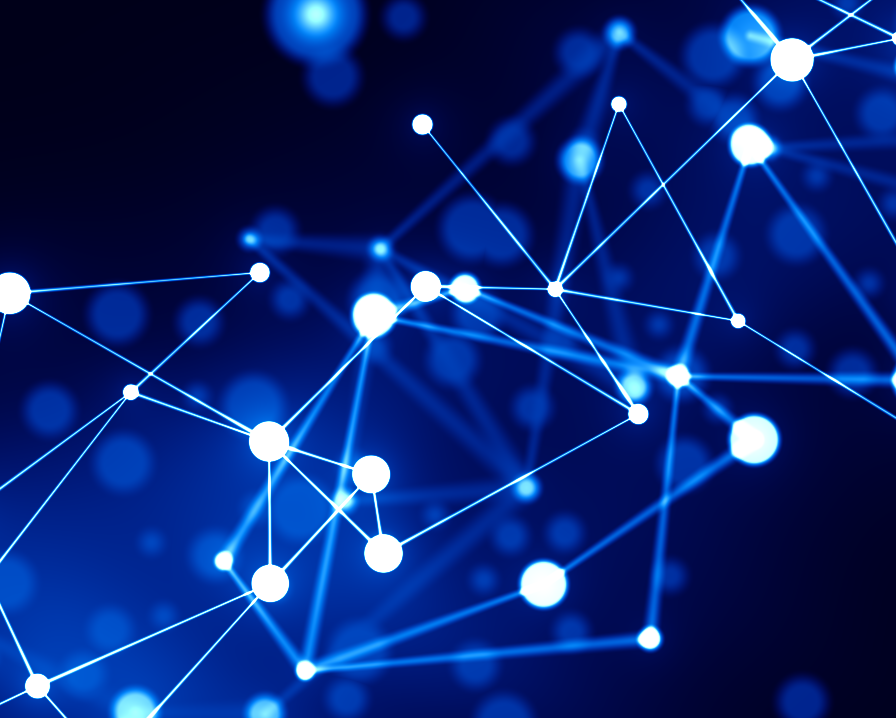
This background is drawn by a WebGL 1 fragment shader. Its source:

```glsl
precision highp float;
uniform vec2 u_resolution;

vec2 hash(vec2 p) {
  vec3 q = fract(p.xyx * vec3(0.1031, 0.1030, 0.0973));
  q += dot(q, q.yzx + 33.33);
  return fract((q.xx + q.yz) * q.zy);
}

// Signed distance to the axis of the rising diagonal band
float bandOffset(vec2 p) {
  return dot(p - vec2(0.65, 0.42), vec2(-0.545, 0.838));
}

// Node of a grid cell: xy is its position, z its size factor, 0 when absent
vec3 cellNode(vec2 cell, float size, mat2 turn, float seed) {
  vec2 jitter = hash(cell + seed);
  vec2 pick = hash(cell + seed + 71.0);
  vec2 pos = size * ((cell + 0.12 + 0.76 * jitter) * turn);
  float density = 0.92 * (1.0 - smoothstep(0.15, 0.65, abs(bandOffset(pos))));
  return vec3(pos, step(pick.x, density) * (0.5 + 1.1 * pick.y * pick.y));
}

// Raises the light towards a target level by the given coverage
float addLight(float light, float target, float coverage) {
  return light + coverage * max(target - 0.55 * light, 0.0);
}

float disc(float dist, float radius, float blur) {
  return 1.0 - smoothstep(radius - blur, radius + blur, dist);
}

// Coverage of a link that widens from a to b
float link(vec2 p, vec2 a, vec2 b, float width, float pixel) {
  vec2 along = b - a;
  float t = clamp(dot(p - a, along) / dot(along, along), 0.0, 1.0);
  float reach = 2.0 * width * mix(0.6, 1.6, t) + pixel;
  return 1.0 - smoothstep(0.0, reach, length(p - a - along * t));
}

float haze(vec2 p) {
  vec2 low = (p - vec2(0.3, 0.15)) * vec2(0.8, 1.2);
  vec2 high = p - vec2(1.15, 0.9);
  float band = bandOffset(p);
  float glow = 0.4 * exp(-5.0 * dot(low, low)) + 0.15 * exp(-6.0 * dot(high, high))
             + 0.13 * exp(-8.0 * band * band);
  float ripple = sin(9.0 * p.x + 2.0 * sin(6.0 * p.y)) * sin(8.0 * p.y + 3.0 * p.x);
  return 0.03 + glow * (0.9 + 0.2 * ripple);
}

// One depth layer of linked nodes; focus runs from 0 (far) to 1 (sharp)
float network(vec2 p, float light, float layer, float pixel) {
  float focus = layer / 3.0;
  float size = layer < 0.5 ? 0.12 : 0.33 - 0.03 * layer;
  float seed = 17.0 + 29.0 * layer;
  float angle = 0.4 + 0.9 * layer;
  mat2 turn = mat2(cos(angle), sin(angle), -sin(angle), cos(angle));
  vec2 home = floor(turn * p / size);
  float nodes = 0.0;
  float halo = 0.0;

  for (int y = -1; y <= 1; y++) {
    for (int x = -1; x <= 1; x++) {
      vec2 cell = home + vec2(float(x), float(y));
      vec3 a = cellNode(cell, size, turn, seed);
      if (a.z > 0.0) {
        float dist = length(p - a.xy);
        float blur = max(mix(0.014, 0.002, focus), pixel);
        nodes = max(nodes, disc(dist, a.z * mix(0.028, 0.02, focus), blur));
        halo += 0.25 * focus * a.z * exp(-dist / 0.03);

        // Links to the four forward neighbours
        for (int k = 0; k < 4; k++) {
          float heading = 0.785398 * float(k);
          vec2 side = floor(vec2(cos(heading), sin(heading)) + 0.5);
          vec3 b = cellNode(cell + side, size, turn, seed);
          float chance = hash(cell + seed + 13.0 * float(k + 1)).x;
          if (b.z > 0.0 && chance < 0.55) {
            float cover = link(p, a.xy, b.xy, mix(0.012, 0.001, focus), pixel);
            light = addLight(light, mix(0.05, 0.85, focus), cover);
          }
        }
      }
    }
  }
  return addLight(light + halo, mix(0.4, 1.2, focus), nodes);
}

// Light level to colour: navy, blue, azure, cyan, white
vec3 ramp(float v) {
  float green = 0.75 * v * v + 0.35 * pow(v, 8.0);
  return clamp(vec3(smoothstep(0.75, 1.15, v), green, 0.06 + 1.15 * v), 0.0, 1.0);
}

void main() {
  vec2 p = gl_FragCoord.xy / u_resolution.y;
  float pixel = 1.0 / u_resolution.y;
  float light = haze(p);

  // Large soft disc at the upper edge
  float dist = length(p - vec2(0.44, 0.98));
  light = addLight(light, 0.55, disc(dist, 0.067, 0.014));
  light = addLight(light, 0.75, disc(dist, 0.03, 0.03));

  for (int i = 0; i < 4; i++) {
    light = network(p, light, float(i), pixel);
  }
  gl_FragColor = vec4(ramp(light), 1.0);
}
```
